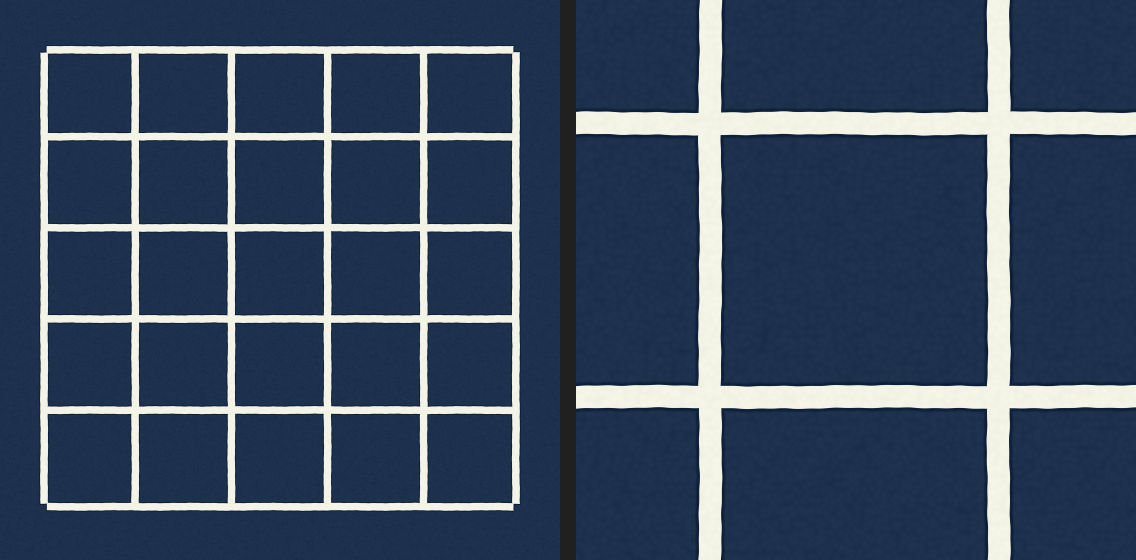
Left, the full canvas; right, a detail of the centre.
Give the GLSL for this pattern, as a WebGL 1 fragment shader.

```glsl
precision highp float;
// A five by five grid of cream bars on grainy navy, with notched outer corners.

#define NAVY vec3(0.110, 0.190, 0.300)
#define SHADE vec3(0.050, 0.120, 0.220)
#define CREAM vec3(0.950, 0.950, 0.900)
#define CELLS 5
#define FIRST_LINE vec2(0.0698, 0.1048)
#define PITCH vec2(0.1717, 0.1628)
#define BAR_MIN vec2(0.0833, 0.1003)
#define BAR_MAX vec2(0.9167, 0.9063)
#define HALF_WIDTH 0.0067
#define WOBBLE 0.0003
#define GRAIN 0.035
#define GRAIN_SCALE 240.0

uniform vec2 u_resolution;

vec2 hash2(vec2 p) {
  vec2 q = vec2(dot(p, vec2(127.1, 311.7)), dot(p, vec2(269.5, 183.3)));
  return fract(sin(q) * 43758.55);
}

// Distance to the nearest scattered point
float cellular(vec2 p) {
  vec2 cell = floor(p);
  float nearest = 2.0;
  for (int y = -1; y <= 1; y++) {
    for (int x = -1; x <= 1; x++) {
      vec2 neighbor = cell + vec2(float(x), float(y));
      nearest = min(nearest, distance(p, neighbor + hash2(neighbor)));
    }
  }
  return nearest;
}

float boxDistance(vec2 p, vec2 halfSize) {
  vec2 d = abs(p) - halfSize;
  return length(max(d, 0.0)) + min(max(d.x, d.y), 0.0);
}

// Signed distance to all bars; the outermost ones sit off the even pitch
float gridDistance(vec2 p) {
  vec2 middle = 0.5 * (BAR_MIN + BAR_MAX);
  vec2 reach = 0.5 * (BAR_MAX - BAR_MIN);
  float d = 1.0;
  for (int i = 0; i <= CELLS; i++) {
    vec2 line = FIRST_LINE + PITCH * float(i);
    if (i == 0) line += vec2(0.0090, -0.0097);
    if (i == CELLS) line -= vec2(0.0071, 0.0080);
    d = min(d, boxDistance(p - vec2(line.x, middle.y), vec2(HALF_WIDTH, reach.y)));
    d = min(d, boxDistance(p - vec2(middle.x, line.y), vec2(reach.x, HALF_WIDTH)));
  }
  return d;
}

// Slightly uneven edges from layered sines
vec2 edgeWobble(vec2 p) {
  return WOBBLE * (sin(p.yx * 47.0 + p * 13.0) + 0.6 * sin(p.yx * 173.0 + 1.7)
                   + 0.4 * sin(p.yx * 421.0 + 0.6));
}

void main() {
  vec2 uv = gl_FragCoord.xy / u_resolution;
  float pixel = 1.0 / min(u_resolution.x, u_resolution.y);
  float d = gridDistance(uv + edgeWobble(uv));

  // Navy ground with a thin dark rim beside the bars
  float rim = 1.0 - smoothstep(0.0008, 0.0028, d);
  vec3 color = mix(NAVY, SHADE, rim);

  // Cream bars
  float bar = 1.0 - smoothstep(-0.6 * pixel, 0.6 * pixel, d);
  color = mix(color, CREAM, bar);

  // Fine paper grain and faint mottling
  float grain = 0.5 - cellular(uv * GRAIN_SCALE);
  float mottle = 0.5 - cellular(uv * GRAIN_SCALE * 0.3);
  color += GRAIN * (0.7 * grain + 0.3 * mottle);

  gl_FragColor = vec4(clamp(color, 0.0, 1.0), 1.0);
}
```
